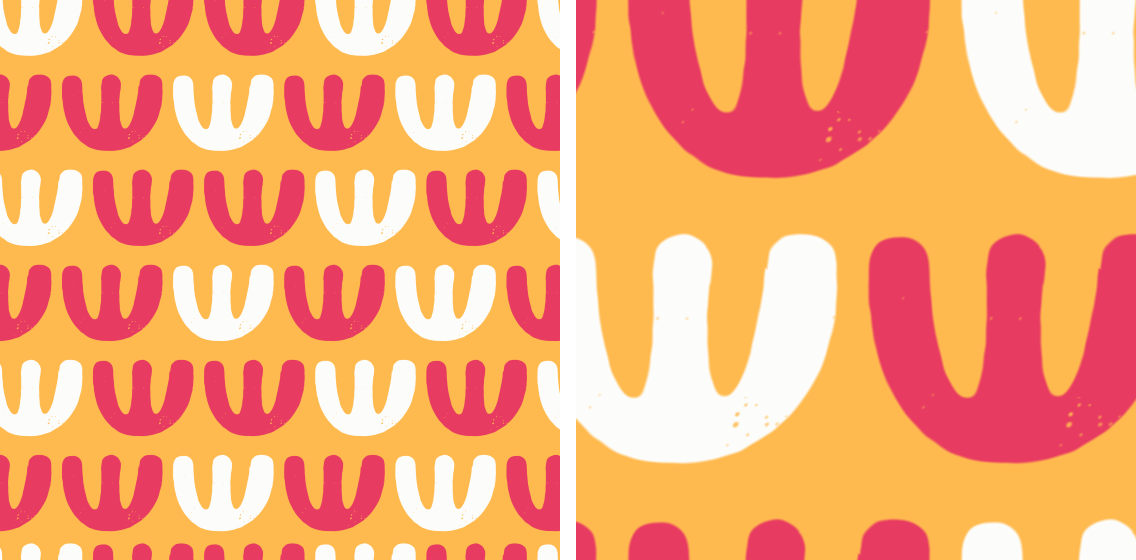
Left: the whole. Right: its middle third, enlarged.
Write a three.js fragment shader that draws this pattern.

```glsl
// Rows of stamped three-armed cups in red and white on an orange ground.
// Each cup is a superellipse bowl with two tapering gaps cut out and three
// rounded arm tips added; alternate rows shift, and specks show print wear.

varying vec2 vUv;

const vec3 ORANGE = vec3(1.00, 0.73, 0.31);
const vec3 RED    = vec3(0.91, 0.23, 0.38);
const vec3 WHITE  = vec3(0.99, 0.99, 0.98);

const float SHEET = 768.0;               // design units across the canvas
const vec2  PITCH = vec2(152.4, 130.4);  // spacing of cups and rows
const vec2  MARGIN = vec2(7.0, 13.0);    // clear space left of and above a cup
const float FIRST_ROW = 102.0;           // top of row 0, measured downward
const float EVEN_START = -67.5;          // left of the first cup, even rows
const float ODD_START = -25.0;           // left of the first cup, odd rows
const float LAST_ROW = 5.0;              // cropped bottom row
const float LAST_LIFT = 9.0;             // how much higher that row sits
const float SOFT = 0.9;                  // half width of the smoothed edge
const float ROUGH = 0.7;                 // waviness of the printed edge
const float SHOULDER = 16.0;             // depth where arm tips meet the bowl
const float SPECK_CELL = 4.5;
const vec2  WEAR_CENTER = vec2(96.0, 84.0);
const vec2  WEAR_SPREAD = vec2(11.0, 8.0);

float hash(vec2 p) {
  vec3 q = fract(vec3(p.xyx) * 0.1031);
  q += dot(q, q.yzx + 33.33);
  return fract((q.x + q.y) * q.z);
}

float noise(vec2 p) {
  vec2 i = floor(p), f = fract(p);
  f = f * f * (3.0 - 2.0 * f);
  float low = mix(hash(i), hash(i + vec2(1.0, 0.0)), f.x);
  float high = mix(hash(i + vec2(0.0, 1.0)), hash(i + vec2(1.0)), f.x);
  return mix(low, high, f.y);
}

// Approximate signed distance to a superellipse with radii r and power n
float superellipse(vec2 p, vec2 r, float n) {
  vec2 q = max(abs(p) / r, vec2(0.0001));
  float f = pow(pow(q.x, n) + pow(q.y, n), 1.0 / n);
  vec2 slope = pow(q / f, vec2(n - 1.0)) / r;
  return (f - 1.0) / length(slope);
}

// Gap between arms: top centre, half width and depth, bending sideways
float gap(vec2 p, vec2 top, vec2 size, float bend, float bendPower) {
  vec2 q = vec2(p.x - top.x, max(p.y - top.y, 0.0));
  q.x -= bend * pow(min(q.y / size.y, 1.2), bendPower);
  return superellipse(q, size, 2.3);
}

// Signed distance to one cup, from its top left corner with y downward
float cup(vec2 p) {
  float side = p.x < 62.0 ? 62.0 : 76.0;
  float bowl = superellipse(vec2(p.x - 62.0, max(p.y - 20.0, 0.0)),
                            vec2(side, 85.0), 2.2);
  float leftGap = gap(p, vec2(41.0, 10.0), vec2(13.0, 65.0), 4.0, 2.0);
  float rightGap = gap(p, vec2(93.5, 10.0), vec2(12.5, 64.0), -7.0, 1.0);
  float body = max(max(bowl, SHOULDER - p.y), -min(leftGap, rightGap));

  float leftTip = superellipse(p - vec2(14.0, SHOULDER), vec2(14.0, 14.5), 2.3);
  float midTip = superellipse(p - vec2(67.5, SHOULDER), vec2(13.5, 15.5), 2.3);
  float rightTip = superellipse(p - vec2(122.0, SHOULDER), vec2(16.0), 2.3);
  return min(body, min(leftTip, min(midTip, rightTip)));
}

// Ink missing in small specks, dense near the lower right of the bowl
float specks(vec2 p) {
  vec2 q = p / SPECK_CELL;
  vec2 cell = floor(q);
  vec2 jitter = vec2(hash(cell + 11.0), hash(cell + 47.0)) - 0.5;
  vec2 offset = (fract(q) - 0.5 - 0.3 * jitter) * SPECK_CELL;
  vec2 away = (p - WEAR_CENTER) / WEAR_SPREAD;
  float cluster = exp(-dot(away, away));
  float present = step(hash(cell + 5.0), 0.012 + 0.5 * cluster);
  float radius = mix(0.3, 0.7, hash(cell + 83.0)) + 0.9 * cluster * hash(cell + 29.0);
  float d = length(offset + vec2(0.3 * offset.y, 0.0)) - radius;
  return present * (1.0 - smoothstep(-SOFT, SOFT, d)) * (0.5 + 0.5 * cluster);
}

void main() {
  vec2 p = vec2(vUv.x, 1.0 - vUv.y) * SHEET;

  // Row and column of the cup, and position inside it
  float row = floor((p.y - FIRST_ROW + MARGIN.y) / PITCH.y);
  float odd = mod(row, 2.0);
  float start = mix(EVEN_START, ODD_START, odd);
  float column = floor((p.x - start + MARGIN.x) / PITCH.x);
  vec2 local = p - vec2(start, FIRST_ROW) - vec2(column, row) * PITCH;
  local.y += LAST_LIFT * step(LAST_ROW - 0.5, row);

  // Two white cups in every five, placed differently in odd rows
  float turn = mod(column + 3.0 * odd, 5.0);
  float inEven = step(1.5, turn) * step(0.5, abs(turn - 3.0));
  float inOdd = step(2.5, turn) * step(turn, 3.5) + step(turn, 1.5) * step(0.5, turn);
  vec3 ink = mix(RED, WHITE, mix(inEven, inOdd, odd));

  // Printed shape with a slightly uneven edge
  float d = cup(local) + ROUGH * (noise(local * 0.16) - 0.5);
  float cover = 1.0 - smoothstep(-SOFT, SOFT, d);
  cover *= 1.0 - specks(local);
  gl_FragColor = vec4(mix(ORANGE, ink, cover), 1.0);
}
```
